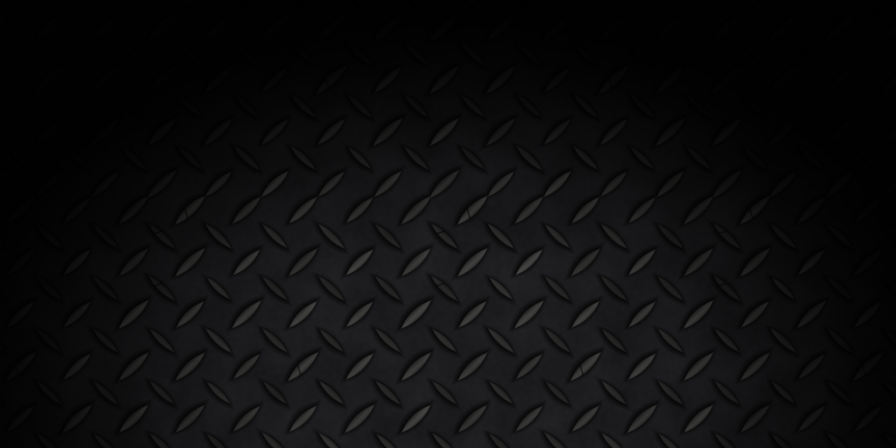
A Shadertoy shader for this texture:

```glsl
const vec2 PITCH = vec2(0.1261, 0.0582);      // column and row spacing
const vec2 FIRST_MARK = vec2(0.4245, 0.469);  // x, distance from the top
const vec2 TILE_MARKS = vec2(5.0, 11.0);      // marks before wear repeats
const vec3 PLATE = vec3(0.112, 0.112, 0.122);
const vec3 RIDGE = vec3(0.245, 0.245, 0.24);

float hash(vec2 p) {
    vec3 q = fract(vec3(p.xyx) * 0.1031);
    q += dot(q, q.yzx + 33.33);
    return fract((q.x + q.y) * q.z);
}

vec2 gradientAt(vec2 cell) {
    float angle = 6.2832 * hash(cell);
    return vec2(cos(angle), sin(angle));
}

float gradientNoise(vec2 p) {
    vec2 i = floor(p), f = fract(p);
    vec2 u = f * f * f * (f * (f * 6.0 - 15.0) + 10.0);
    vec2 e = vec2(1.0, 0.0);
    float low = mix(dot(gradientAt(i), f),
                    dot(gradientAt(i + e.xy), f - e.xy), u.x);
    float high = mix(dot(gradientAt(i + e.yx), f - e.yx),
                     dot(gradientAt(i + e.xx), f - e.xx), u.x);
    return mix(low, high, u.y);
}

float fbm(vec2 p) {
    float sum = 0.0, amplitude = 0.6;
    for (int i = 0; i < 4; i++) {
        sum += amplitude * gradientNoise(p);
        p = p * 2.03 + 17.0;
        amplitude *= 0.5;
    }
    return sum;
}

// Approximate signed distance to a pointed lens lying along x
float lens(vec2 p, vec2 halfSize) {
    float t = p.x / halfSize.x;
    return abs(p.y) - halfSize.y * (1.0 - t * t);
}

float coverage(float d, float softness) {
    return 1.0 - smoothstep(-softness, softness, d);
}

// Returns (ridge brightness, shadow, ridge coverage) of one mark
vec3 treadMark(vec2 p, float slant, vec2 id) {
    float seed = hash(id + 3.7);
    vec2 along = normalize(vec2(1.0, -0.95 * slant));
    vec2 across = vec2(-along.y, along.x);
    vec2 q = vec2(dot(p, along), dot(p, across));
    float rising = step(0.0, slant);
    vec2 size = vec2(mix(0.040, 0.045, rising), mix(0.0085, 0.0105, rising));
    size *= 0.92 + 0.16 * seed;

    float body = coverage(lens(q, size), 0.0035);
    vec2 shadowShift = vec2(0.0, 0.003 * slant);
    float shadow = coverage(lens(q + shadowShift, size * vec2(1.15, 1.5)), 0.009);

    // Rounded crown, brighter on the rising marks
    float crown = 1.0 - smoothstep(0.0, 0.012, abs(q.y - 0.0015));
    float shine = mix(0.6, 0.85, rising) * (0.65 + 0.45 * crown);
    shine *= 0.85 + 0.3 * hash(id + 9.1);

    // Occasional dark nick across the ridge
    float nick = coverage(abs(q.x + 0.5 * q.y + 0.012) - 0.0015, 0.003);
    shine *= 1.0 - 0.65 * nick * step(0.9, seed);
    return vec3(shine, shadow, body);
}

vec3 treadPlate(vec2 p) {
    float stain = fbm(p * 9.0);
    float grain = gradientNoise(p * 85.0);
    vec3 colour = PLATE * (1.0 + 0.4 * stain + 0.09 * grain);
    float nearestRow = floor((p.y - FIRST_MARK.y) / PITCH.y + 0.5);
    float shadow = 0.0, body = 0.0, shine = 0.0;

    for (int j = -1; j <= 1; j++) {
        float row = nearestRow + float(j);
        float stagger = 0.5 * mod(row, 2.0);
        float nearestColumn = floor((p.x - FIRST_MARK.x) / PITCH.x - stagger + 0.5);
        // An odd row count per tile reverses the slants at its border
        float tileRow = mod(row, TILE_MARKS.y);
        float slant = 1.0 - 2.0 * mod(tileRow, 2.0);
        for (int i = -1; i <= 1; i++) {
            float column = nearestColumn + float(i);
            vec2 centre = FIRST_MARK + vec2(column + stagger, row) * PITCH;
            vec2 id = vec2(mod(column, TILE_MARKS.x), tileRow);
            vec3 mark = treadMark(p - centre, slant, id);
            shadow = max(shadow, mark.y);
            shine = max(shine, mark.x * mark.z);
            body = max(body, mark.z);
        }
    }
    colour *= 1.0 - 0.68 * shadow;
    return mix(colour, RIDGE * shine * (1.0 + 0.2 * stain), body);
}

// Broad pool of light fading towards the top and sides
float lightPool(vec2 p) {
    float d = length((p - vec2(1.0, 0.85)) / vec2(1.1, 0.8));
    return mix(1.0, 0.035, smoothstep(0.3, 1.05, d));
}

void mainImage(out vec4 fragColor, in vec2 fragCoord) {
    vec2 uv = fragCoord / iResolution.xy;
    vec2 p = vec2(2.0 * uv.x, 1.0 - uv.y);
    fragColor = vec4(treadPlate(p) * lightPool(p), 1.0);
}
```
